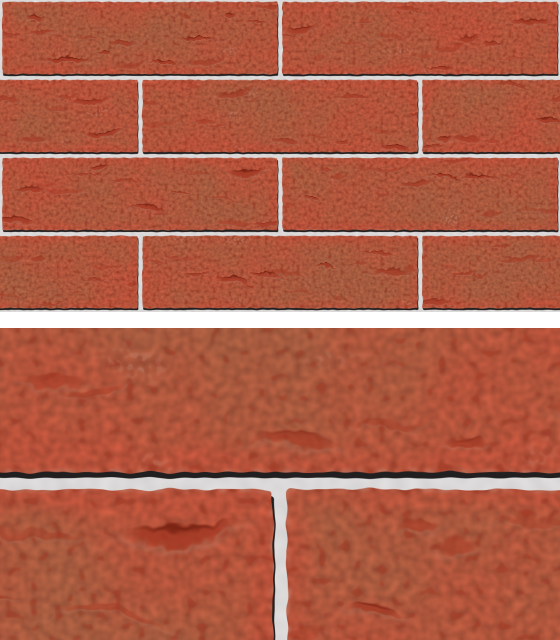
Top, the full canvas; bottom, a detail of the centre.
Reproduce this texture procedurally as a Shadertoy shader.

```glsl
// Red clay brick wall in running bond, with pale mortar, dark undersides and scarred faces.

const vec2 REPEATS = vec2(2.0, 4.0);       // bricks across, courses down
const vec2 CELL = vec2(3.572, 1.0);        // brick plus joint, in course heights
const vec2 FACE_MIN = vec2(0.030, 0.050);  // corners of the face within its cell
const vec2 FACE_MAX = vec2(3.542, 0.976);
const vec2 SHADOW_SHIFT = vec2(0.008, -0.024);
const float CORNER = 0.018;
const float EDGE_WEAR = 0.014;
const float GRAIN_DEPTH = 0.26;
const int SCARS = 15;

const vec3 MORTAR = vec3(0.86, 0.85, 0.85);
const vec3 SHADOW = vec3(0.13, 0.12, 0.12);
const vec3 CLAY_BROWN = vec3(0.645, 0.355, 0.245);
const vec3 CLAY_RED = vec3(0.715, 0.315, 0.225);
const vec3 SCAR_RED = vec3(0.64, 0.215, 0.135);
const vec3 SCAR_DARK = vec3(0.39, 0.09, 0.04);
const vec3 CHALK = vec3(0.70, 0.51, 0.44);

vec2 hash2(vec2 p) {
    vec3 q = fract(p.xyx * vec3(0.1031, 0.1030, 0.0973));
    q += dot(q, q.yzx + 33.33);
    return fract((q.xx + q.yz) * q.zy);
}

float cornerSlope(vec2 lattice, vec2 offset, vec2 period) {
    float angle = 6.2832 * hash2(mod(lattice, period) + period * 0.37).x;
    return dot(vec2(cos(angle), sin(angle)), offset);
}

// Gradient noise that wraps over the unit square; period holds whole numbers.
float noise(vec2 uv, vec2 period) {
    vec2 p = uv * period, i = floor(p), f = p - i;
    vec2 u = f * f * f * (f * (f * 6.0 - 15.0) + 10.0);
    vec2 e = vec2(1.0, 0.0);
    float low = mix(cornerSlope(i, f, period), cornerSlope(i + e, f - e, period), u.x);
    float high = mix(cornerSlope(i + e.yx, f - e.yx, period),
                     cornerSlope(i + 1.0, f - 1.0, period), u.x);
    return mix(low, high, u.y);
}

float faceDistance(vec2 p) {
    vec2 halfSize = 0.5 * (FACE_MAX - FACE_MIN);
    vec2 d = abs(p - 0.5 * (FACE_MIN + FACE_MAX)) - halfSize + CORNER;
    return length(max(d, 0.0)) + min(max(d.x, d.y), 0.0) - CORNER;
}

// Torn horizontal scars: x = hollow, y = dark upper lip, z = lit lower lip.
vec3 scars(vec2 p, vec2 id, float wobble) {
    vec3 marks = vec3(0.0);
    for (int i = 0; i < SCARS; i++) {
        float n = float(i);
        vec2 place = hash2(id * 17.0 + n * vec2(3.1, 7.7) + 5.0);
        vec2 shape = hash2(id * 23.0 + n * vec2(9.3, 4.9) + 61.0);
        vec2 centre = CELL * vec2((n + place.x) / float(SCARS), mix(0.1, 0.95, place.y));
        vec2 radius = vec2(mix(0.07, 0.29, shape.x), mix(0.016, 0.042, shape.y));
        vec2 d = p - centre;
        d.y += (place.x - 0.5) * (0.35 * d.x + 2.2 * d.x * d.x) + wobble;
        vec2 s = d / radius;
        float e = length(s);
        float strength = mix(0.4, 1.0, fract(shape.x * 7.0 + place.y));
        float hollow = (1.0 - smoothstep(0.55, 1.15, e)) * strength;
        float lip = hollow * smoothstep(0.0, 0.7, s.y) * smoothstep(0.6, 1.0, strength);
        float lit = smoothstep(0.8, 1.1, e) * (1.0 - smoothstep(1.1, 1.7, e))
                  * smoothstep(0.1, 0.8, -s.y) * strength;
        marks = max(marks, vec3(hollow, lip, lit));
    }
    return marks;
}

vec3 clay(vec2 uv, vec2 p, vec2 id, float inside) {
    // Broad firing tones, redder towards the edges
    float tone = 0.42 + 0.9 * noise(uv, vec2(7.0, 5.0)) + 0.5 * noise(uv, vec2(23.0, 14.0));
    tone += 0.25 * (hash2(id + 11.0).x - 0.5) + 0.55 * (1.0 - smoothstep(0.0, 0.16, inside));
    vec3 color = mix(CLAY_BROWN, CLAY_RED, clamp(tone, 0.0, 1.0));

    // Pebbled grain with small red pits
    float coarse = noise(uv, vec2(140.0, 82.0));
    float fine = noise(uv, vec2(230.0, 131.0));
    color *= 1.0 + GRAIN_DEPTH * (0.6 * coarse + 0.5 * fine);
    color = mix(color, SCAR_RED, 0.5 * smoothstep(0.2, 0.5, -coarse));

    // Scars
    float wobble = 0.045 * noise(uv, vec2(46.0, 34.0)) + 0.025 * coarse;
    vec3 marks = scars(p, id, wobble);
    color = mix(color, SCAR_RED, 0.8 * marks.x);
    color = mix(color, SCAR_DARK, 0.7 * marks.y);
    color = mix(color, CHALK, 0.22 * marks.z);

    // Chalky scuffs and worn rims
    float scuff = smoothstep(0.34, 0.6, noise(uv, vec2(13.0, 15.0))) * smoothstep(0.0, 0.3, fine);
    float rim = (1.0 - smoothstep(0.0, 0.025, inside)) * smoothstep(-0.2, 0.4, coarse);
    return mix(color, CHALK, max(0.5 * scuff, 0.45 * rim));
}

void mainImage(out vec4 fragColor, in vec2 fragCoord) {
    vec2 uv = fragCoord / iResolution.xy;
    float blur = 0.75 * REPEATS.y / iResolution.y;

    // Brick layout: every other course shifts by half a brick
    vec2 grid = uv * REPEATS;
    grid.x += 0.5 * (1.0 - mod(floor(grid.y), 2.0));
    vec2 id = mod(floor(grid), REPEATS);
    vec2 p = fract(grid) * CELL;

    float wear = EDGE_WEAR * noise(uv, vec2(84.0, 47.0));
    float face = faceDistance(p) + wear;
    float under = faceDistance(p - SHADOW_SHIFT) + 0.6 * wear;

    vec3 color = MORTAR * (1.0 + 0.05 * noise(uv, vec2(120.0, 68.0)));
    color = mix(color, SHADOW, 1.0 - smoothstep(-blur, blur, under));
    color = mix(color, clay(uv, p, id, -face), 1.0 - smoothstep(-blur, blur, face));
    fragColor = vec4(color, 1.0);
}
```
